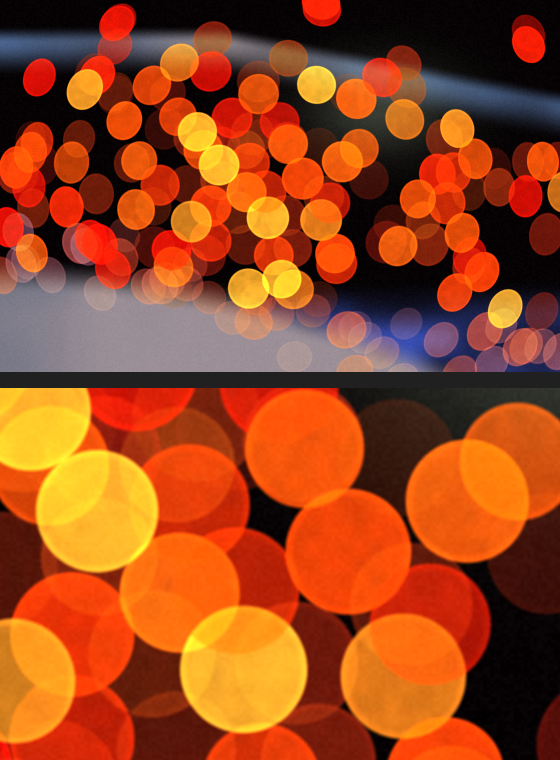
Top: the whole. Bottom: its middle third, enlarged.
Write a Shadertoy shader that draws this background.

```glsl
// Out-of-focus night lights: overlapping red, orange and amber lens discs
// over a dark scene with a pale road, blue glints and a hazy curved band.
// Discs follow a jittered low-discrepancy sequence along a sagging swath.

vec3 hash3(float n) {
    vec3 q = fract(vec3(n) * vec3(0.1031, 0.1130, 0.0973) + 0.137);
    q += dot(q, q.yzx + 33.33);
    return fract((q.xxy + q.yzz) * q.zyx);
}

float hash2(vec2 v) {
    vec3 q = fract(v.xyx * 0.1031);
    q += dot(q, q.yzx + 33.33);
    return fract((q.x + q.y) * q.z);
}

float noise(vec2 v) {
    vec2 i = floor(v), f = fract(v);
    f = f * f * (3.0 - 2.0 * f);
    return mix(mix(hash2(i), hash2(i + vec2(1, 0)), f.x),
               mix(hash2(i + vec2(0, 1)), hash2(i + vec2(1, 1)), f.x), f.y);
}

float glow(vec2 p, vec2 centre, vec2 size) {
    vec2 d = (p - centre) / size;
    return exp(-dot(d, d));
}

vec3 backdrop(vec2 p) {
    float cloud = noise(p * 7.0 + 3.0);
    vec3 col = vec3(0.022, 0.008, 0.012);
    col += vec3(0.20, 0.23, 0.19) * glow(p, vec2(1.02, 0.71), vec2(0.19, 0.12));

    // Hazy band with a crisper upper edge
    float depth = 0.92 - 0.19 * max(p.x - 0.6, 0.0) - p.y;
    float band = smoothstep(-0.012, 0.035, depth) * (1.0 - smoothstep(0.03, 0.13, depth));
    vec3 bandTint = mix(vec3(0.24, 0.34, 0.48), vec3(0.55, 0.53, 0.55),
                        glow(p, vec2(0.62, 0.88), vec2(0.3, 0.2)));
    col += bandTint * band * (0.7 + 0.45 * cloud);

    // Blue glints along the lower right
    float low = (1.0 - smoothstep(0.08, 0.25, p.y)) * smoothstep(0.55, 0.75, p.x);
    col += vec3(0.18, 0.27, 0.62) * low * (0.25 + 0.9 * noise(p * 11.0));

    // Pale road
    float road = 1.0 - smoothstep(-0.05, 0.05, p.y - 0.26 + 0.19 * p.x * p.x);
    vec3 roadTint = mix(vec3(0.47, 0.47, 0.53), vec3(0.61, 0.56, 0.59),
                        smoothstep(0.0, 0.45, p.x + 0.25 * cloud - 0.1));
    return mix(col, roadTint, road);
}

// Disc squeezed along the line to the canvas centre, with a thin bright rim
void addDisc(inout vec3 col, vec2 p, vec2 c, float radius, vec3 tint, float alpha) {
    vec2 d = p - c;
    if (dot(d, d) > radius * radius * 1.3) return;
    vec2 axis = c - vec2(0.75, 0.5);
    float off = length(axis);
    axis /= max(off, 0.001);
    float squeeze = 1.0 - 0.2 * smoothstep(0.15, 0.7, off);
    float r = length(vec2(dot(d, axis) / squeeze, dot(d, vec2(-axis.y, axis.x))));
    float mask = alpha * (1.0 - smoothstep(radius - 0.0025, radius + 0.0025, r));
    float rim = smoothstep(radius * 0.84, radius * 0.97, r);
    float mottle = 0.94 + 0.1 * noise(d * 70.0 + c * 90.0);
    col = tint * mask * (mottle + 0.14 * rim) + col * (1.0 - mask * vec3(0.9, 0.45, 0.72));
}

vec3 heatTint(float heat) {
    vec3 c = mix(vec3(0.94, 0.055, 0.015), vec3(1.0, 0.32, 0.03), smoothstep(0.15, 0.6, heat));
    return mix(c, vec3(1.0, 0.68, 0.17), smoothstep(0.65, 0.95, heat));
}

vec2 swathPoint(float i, vec3 h) {
    vec2 u = fract(i * vec2(0.7549, 0.5698) + 0.1 * h.xy);
    float x = 1.54 * u.x - 0.05 - 0.09 * sin(6.283 * (u.x - 0.43));
    float spread = 0.24 + 0.08 * sin(2.09 * x);
    return vec2(x, 0.57 - 0.08 * x * x + spread * (2.0 * u.y - 1.0));
}

void mainImage(out vec4 fragColor, in vec2 fragCoord) {
    vec2 p = fragCoord / iResolution.y;
    vec3 col = backdrop(p);

    // Dim discs, spread a little wider than the bright ones
    for (float i = 0.0; i < 54.0; i++) {
        vec3 h = hash3(i * 7.3 + 211.0);
        vec2 c = swathPoint(i + 0.5, h) + vec2(0.0, 0.12 * (h.z - 0.4));
        addDisc(col, p, c, 0.050 + 0.008 * h.x, vec3(0.62, 0.09 + 0.1 * h.y, 0.05), 0.25 + 0.6 * h.z);
    }
    // Translucent rosy discs along the road edge
    for (float i = 0.0; i < 38.0; i++) {
        vec3 h = hash3(i * 5.7 + 37.0);
        float x = 1.54 * fract(i * 0.618 + 0.05 * h.z);
        float y = 0.30 - 0.24 * smoothstep(0.2, 1.1, x) + 0.17 * (h.x - 0.5);
        vec3 tint = mix(vec3(0.92, 0.27, 0.16), vec3(0.66, 0.40, 0.55), h.y * h.y);
        addDisc(col, p, vec2(x, y), 0.046 + 0.01 * h.z, tint, 0.25 + 0.45 * h.z);
    }
    // Bright discs
    for (float i = 0.0; i < 68.0; i++) {
        vec3 h = hash3(i * 9.1 + 83.0);
        vec2 c = swathPoint(i, h.yzx);
        float heat = h.x * (0.75 + 0.3 * h.y) + 0.25 * (1.0 - smoothstep(0.15, 0.4, c.y));
        addDisc(col, p, c, 0.052 + 0.005 * h.z, heatTint(heat), 0.72 + 0.28 * h.y);
    }
    // Lone red discs near the top
    for (float i = 0.0; i < 7.0; i++) {
        vec3 h = hash3(i * 3.9 + 15.0);
        vec2 c = vec2(0.22 + 0.555 * mod(i, 3.0) + 0.1 * h.x, 1.02 - 0.15 * h.y);
        addDisc(col, p, c, 0.052, heatTint(0.3 * h.z), 0.4 + 0.6 * h.z);
    }

    col += 0.03 * (noise(p * 330.0) - 0.5);
    fragColor = vec4(clamp(col, 0.0, 1.0), 1.0);
}
```
